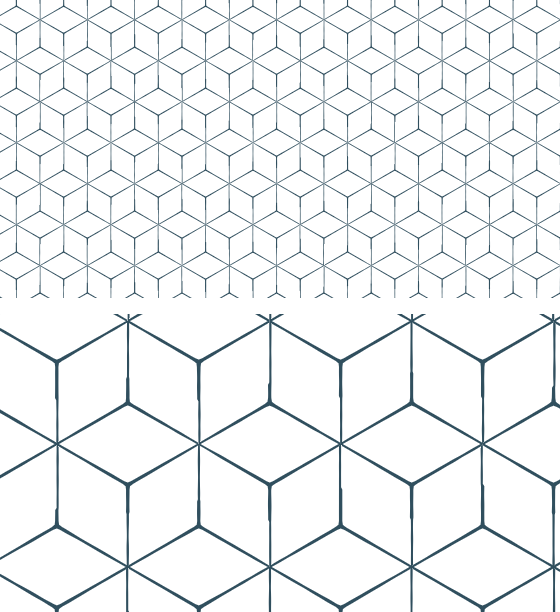
Top: the whole. Bottom: its middle third, enlarged.
A WebGL 2 fragment shader for this pattern:

```glsl
#version 300 es
precision highp float;
// Rhombille line pattern: thin slate strokes forming tumbling cubes on white.
// A hexagonal lattice of stars is folded to one cell; each star has six spokes
// that swell towards the three-way hubs, with slight wear on every stroke.

uniform vec2 u_resolution;
out vec4 fragColor;

const float SECTOR = 1.04719755;             // sixty degrees
const float STARS_ACROSS = 11.837;           // lattice periods per canvas width
const vec2 ORIGIN = vec2(0.346, 1.551);      // one star, in lattice periods
const vec2 LATTICE = vec2(1.0, 1.7320508);   // rectangle holding two stars
const float SPOKE_LENGTH = 0.57735;
const vec3 PAPER = vec3(1.0);
const vec3 INK = vec3(0.19, 0.31, 0.37);

float hash(vec2 p) {
    vec3 q = fract(vec3(p.xyx) * 0.1031);
    q += dot(q, q.yzx + 33.33);
    return fract((q.x + q.y) * q.z);
}

float cornerGradient(vec2 cell, vec2 offset) {
    float angle = 6.0 * SECTOR * hash(cell);
    return dot(vec2(cos(angle), sin(angle)), offset);
}

// Gradient noise, roughly -0.7 to 0.7
float gradientNoise(vec2 p) {
    vec2 i = floor(p), f = fract(p), e = vec2(0.0, 1.0);
    vec2 u = f * f * f * (f * (f * 6.0 - 15.0) + 10.0);
    float low = mix(cornerGradient(i, f), cornerGradient(i + e.yx, f - e.yx), u.x);
    float high = mix(cornerGradient(i + e, f - e), cornerGradient(i + 1.0, f - 1.0), u.x);
    return mix(low, high, u.y);
}

// Centre of the hexagonal cell that contains p
vec2 nearestStar(vec2 p, vec2 lattice) {
    vec2 a = floor(p / lattice + 0.5) * lattice;
    vec2 b = (floor(p / lattice) + 0.5) * lattice;
    return distance(p, a) < distance(p, b) ? a : b;
}

// Share of a pixel covered by a stroke, correct for strokes thinner than a pixel
float strokeCoverage(float d, float halfWidth, float pixel) {
    return clamp((halfWidth - d) / pixel + 0.5, 0.0, 1.0)
         - clamp((-halfWidth - d) / pixel + 0.5, 0.0, 1.0);
}

// Ink of the spoke nearest to q, a position relative to its star
float spokeInk(vec2 q, vec2 starId, float wear, float pixel) {
    float index = floor(atan(q.y, q.x) / SECTOR);
    float angle = (index + 0.5) * SECTOR;
    vec2 axis = vec2(cos(angle), sin(angle));
    float along = dot(q, axis) / SPOKE_LENGTH;
    float side = dot(q, vec2(-axis.y, axis.x));

    // Slanted strokes taper evenly; upright ones have a stepped, shifted end
    float random = hash(starId + vec2(index * 7.0 + 53.0, index * 3.0 + 91.0));
    float upright = step(abs(axis.x), 0.1);
    float stepAt = mix(0.5, 0.8, random);
    float swell = mix(along, smoothstep(stepAt - 0.02, stepAt + 0.02, along), upright);
    float shift = upright * (random - 0.5) * 0.012 * (1.0 - swell);

    float halfWidth = mix(0.0074, 0.0118, swell) + 0.0025 * wear;
    halfWidth += 0.004 * smoothstep(0.93, 1.0, along);
    return strokeCoverage(abs(side - shift), halfWidth, pixel);
}

void main() {
    float pixel = STARS_ACROSS / u_resolution.x;
    vec2 p = gl_FragCoord.xy * pixel - ORIGIN;

    // Fold to one star
    vec2 star = nearestStar(p, LATTICE);
    vec2 starId = floor(2.0 * star / LATTICE + 0.5);

    // Lay worn ink on paper
    float wear = gradientNoise(p * 9.0 + 40.0);
    float ink = spokeInk(p - star, starId, wear, pixel);
    fragColor = vec4(mix(PAPER, INK, ink), 1.0);
}
```
